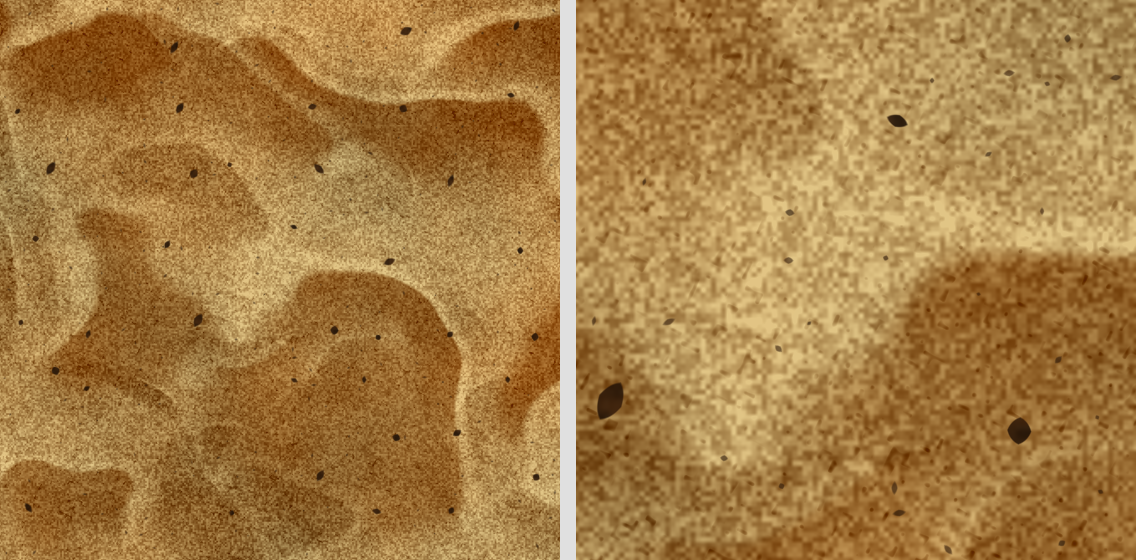
Left: the whole. Right: its middle third, enlarged.
A Shadertoy shader for this texture:

```glsl
// Wind-blown golden sand with soft shaded hollows, fine grain and dark debris.
#define HOLLOW_SCALE 3.3
#define HOLLOW_DEPTH 0.66
#define DIMPLE_SCALE 6.2
#define DIMPLE_DEPTH 0.34
#define WARP 0.27
#define SUNLIT_TONE 0.71
#define GRAIN_SCALE 330.0
#define GRAIN_CONTRAST 0.80
#define DEBRIS_SCALE 8.0
#define SPECK_SCALE 30.0

const vec3 SHADED_SAND = vec3(0.47, 0.27, 0.06);
const vec3 BRIGHT_SAND = vec3(0.80, 0.65, 0.40);
const vec3 DEBRIS_COLOR = vec3(0.17, 0.09, 0.03);
const vec2 RIM_DIRECTION = vec2(0.55, 0.835);

vec2 hash2(vec2 p) {
    vec3 q = fract(p.xyx * vec3(0.1031, 0.1030, 0.0973));
    q += dot(q, q.yzx + 33.33);
    return fract((q.xx + q.yz) * q.zy);
}

float noise(vec2 p) {
    vec2 cell = floor(p), f = fract(p);
    f = f * f * (3.0 - 2.0 * f);
    float low = mix(hash2(cell).x, hash2(cell + vec2(1, 0)).x, f.x);
    float high = mix(hash2(cell + vec2(0, 1)).x, hash2(cell + vec2(1, 1)).x, f.x);
    return mix(low, high, f.y);
}

float fbm(vec2 p) {
    float sum = 0.0, weight = 0.5;
    for (int i = 0; i < 4; i++) {
        sum += weight * noise(p);
        p = mat2(0.8, 0.6, -0.6, 0.8) * p * 2.1 + 7.3;
        weight *= 0.5;
    }
    return sum / 0.9375;
}

vec2 rotate(vec2 p, float angle) {
    float c = cos(angle), s = sin(angle);
    return vec2(c * p.x + s * p.y, c * p.y - s * p.x);
}

// Scattered hollows: crisp on the rim side, fading on the other.
// Returns the shade in x and the light on the crest in y.
vec2 hollows(vec2 p, float seed) {
    vec2 result = vec2(0.0), home = floor(p);
    for (int j = -1; j <= 1; j++)
    for (int i = -1; i <= 1; i++) {
        vec2 cell = home + vec2(i, j);
        vec2 jitter = hash2(cell + seed);
        vec2 traits = hash2(cell + seed + 51.7);
        vec2 offset = p - cell - 0.1 - 0.8 * jitter;
        vec2 radius = vec2(mix(0.40, 0.66, traits.x), mix(0.19, 0.33, jitter.y));
        vec2 q = rotate(offset, mix(-1.2, 0.6, traits.y)) / radius;
        float d = length(q) - 1.0;
        // The outward normal picks the crisp side of the rim.
        vec2 normal = rotate(q / radius, -mix(-1.2, 0.6, traits.y));
        float side = dot(normal, RIM_DIRECTION) / (length(normal) + 0.001);
        float rim = smoothstep(-0.6, 0.4, side);
        float softness = mix(0.55, 0.07, rim);
        float strength = mix(0.4, 1.0, hash2(cell + seed + 17.1).x);
        float shade = strength * (1.0 - smoothstep(-softness, softness, d));
        float crest = strength * rim * exp(-pow((d - 0.20) / 0.18, 2.0));
        result = max(result, vec2(shade, crest));
    }
    return result;
}

// Coverage of small angular chips; size is relative to one grid cell.
float chips(vec2 p, float seed, float chance, float size, float blur) {
    float cover = 0.0;
    vec2 cell = floor(p);
    vec2 place = hash2(cell + seed), traits = hash2(cell + seed + 23.9);
    vec2 q = rotate(fract(p) - 0.15 - 0.7 * place, 6.283 * traits.x);
    q.x *= mix(0.45, 1.0, traits.y);
    float d = mix(length(q), abs(q.x) + abs(q.y), 0.35);
    d -= size * mix(0.45, 1.0, place.x);
    if (hash2(cell + seed + 71.3).x < chance) cover = 1.0 - smoothstep(-blur, blur, d);
    return cover;
}

void mainImage(out vec4 fragColor, in vec2 fragCoord) {
    vec2 p = fragCoord / iResolution.y;
    float pixel = 1.0 / iResolution.y;

    // Large forms
    vec2 bend = vec2(noise(p * 4.0 + 3.1), noise(p * 4.0 + 19.4)) - 0.5;
    bend += 0.2 * (vec2(noise(p * 10.0 + 8.2), noise(p * 10.0 + 31.6)) - 0.5);
    vec2 warped = p + WARP * bend;
    vec2 large = hollows(warped * HOLLOW_SCALE, 4.0);
    vec2 small = hollows(warped * DIMPLE_SCALE, 90.0);
    float lit = 1.0 - large.x;
    float tone = SUNLIT_TONE - HOLLOW_DEPTH * large.x - DIMPLE_DEPTH * small.x * lit;
    tone += (0.32 * large.y + 0.14 * small.y) * lit;
    tone += 0.55 * (fbm(p * 4.0 + 40.0) - 0.5) * (0.4 + 0.6 * lit);
    tone += 0.25 * (fbm(p * 20.0) - 0.5);
    tone = max(tone, 0.08);

    // Grain
    float grain = noise(p * GRAIN_SCALE) - 0.5;
    grain += 0.3 * (noise(rotate(p, 0.6) * GRAIN_SCALE * 0.5 + 9.0) - 0.5);
    float pits = smoothstep(0.78, 1.0, noise(rotate(p, 1.1) * GRAIN_SCALE * 0.65 + 60.0));
    tone += GRAIN_CONTRAST * (0.65 + 0.35 * lit) * grain - 0.4 * pits;

    // Colour, drifting between orange and grey-brown
    vec3 sand = mix(SHADED_SAND, BRIGHT_SAND, clamp(tone, -0.35, 1.3));
    float drift = fbm(p * 3.0 + 77.0) - 0.5 + 0.25 * (large.x - 0.2);
    sand += drift * vec3(0.10, -0.05, -0.12);

    // Debris and dark specks
    float debris = chips(p * DEBRIS_SCALE, 12.0, 0.5, 0.06, DEBRIS_SCALE * pixel);
    float specks = chips(p * SPECK_SCALE, 35.0, 0.25, 0.06, SPECK_SCALE * pixel);
    vec3 chipColor = DEBRIS_COLOR * (0.6 + 0.8 * noise(p * 120.0));
    sand = mix(sand, chipColor, max(0.9 * debris, 0.6 * specks));

    fragColor = vec4(clamp(sand, 0.0, 1.0), 1.0);
}
```
